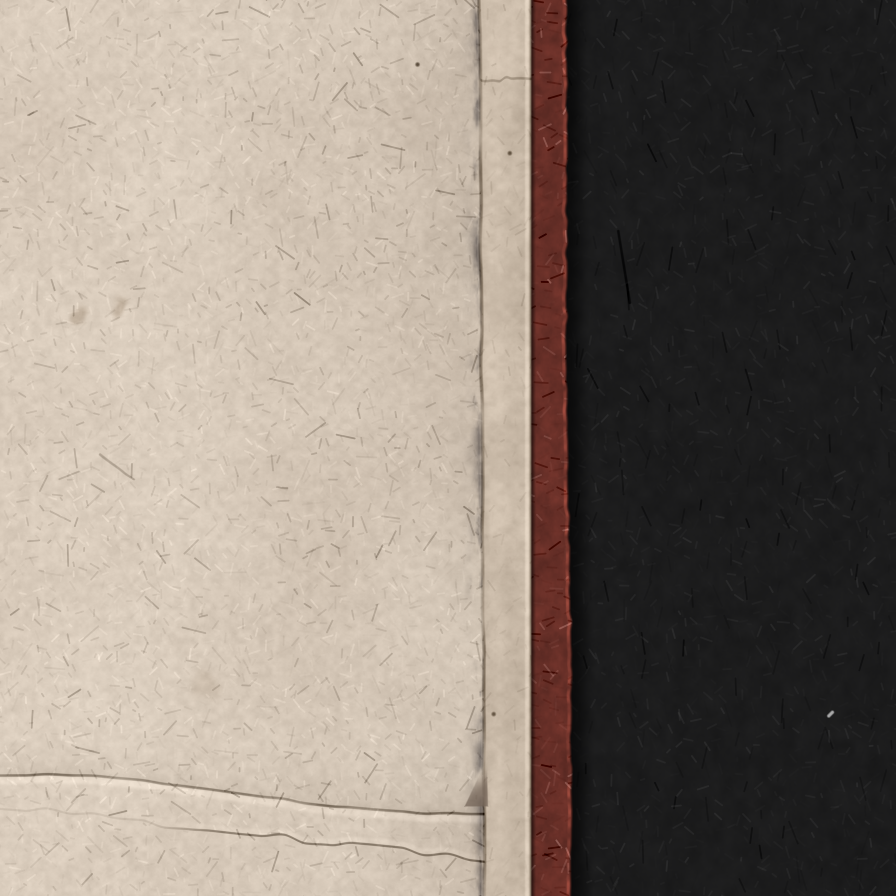
Write a Shadertoy shader that draws this texture.

```glsl
// Aged paper beside a hinge strip, a red cloth edge and a black board.
// Wobbling vertical edges split the bands; value noise gives mottling,
// scattered short segments give fibres, and curves give the creases.
#define HINGE_X 0.535
#define STRIP_END 0.593
#define CLOTH_END 0.633
#define PAPER vec3(0.832, 0.778, 0.715)
#define STRIP vec3(0.775, 0.715, 0.645)
#define CLOTH vec3(0.405, 0.185, 0.155)
#define BOARD vec3(0.108, 0.108, 0.110)
#define FIBRE 0.11
#define GRAIN 0.09

float hash(vec2 p) {
    return fract(sin(dot(p, vec2(127.1, 311.7))) * 43758.5453);
}

float noise(vec2 p) {
    vec2 i = floor(p), f = fract(p);
    f = f * f * (3.0 - 2.0 * f);
    return mix(mix(hash(i), hash(i + vec2(1, 0)), f.x),
               mix(hash(i + vec2(0, 1)), hash(i + 1.0), f.x), f.y);
}

float fbm(vec2 p) {
    float sum = 0.0, amp = 0.53;
    for (int i = 0; i < 4; i++) {
        sum += amp * noise(p);
        p = p * 2.03 + 17.3;
        amp *= 0.5;
    }
    return sum;
}

float segment(vec2 p, vec2 a, vec2 b) {
    vec2 d = b - a;
    return length(p - a - d * clamp(dot(p - a, d) / dot(d, d), 0.0, 1.0));
}

// Soft line or dot, never thinner than a pixel.
float stroke(float dist, float width) {
    float w = max(width, 0.6 / iResolution.y);
    return 1.0 - smoothstep(0.3 * w, 1.7 * w, abs(dist));
}

float edge(float at, float x) {
    float w = max(0.0012, 0.8 / iResolution.y);
    return smoothstep(at - w, at + w, x);
}

// One short segment per cell, of random place, angle and strength.
float fibres(vec2 p, float cells, float angle, float spread) {
    vec2 q = p * cells;
    float sum = 0.0;
    for (int k = 0; k < 9; k++) {
        vec2 c = floor(q) + vec2(k % 3 - 1, k / 3 - 1);
        float r = hash(c + 5.7), a = angle + spread * (hash(c + 21.3) - 0.5);
        vec2 mid = c + vec2(hash(c + 1.9), hash(c + 8.4));
        vec2 arm = vec2(cos(a), sin(a)) * (0.12 + 0.36 * hash(c + 3.1));
        sum += r * r * r * stroke(segment(q, mid - arm, mid + arm) / cells, 0.001);
    }
    return sum;
}

vec3 paperSheet(vec2 p, float hinge) {
    vec3 col = PAPER + 0.022 * (1.0 - smoothstep(0.0, 0.5, p.x));
    col -= vec3(0.07, 0.078, 0.08) * (fbm(p * 6.0 + 3.0) - 0.42);
    col -= 0.05 * smoothstep(0.4, 0.54, p.x) * noise(p * vec2(9, 14));
    col += GRAIN * (fbm(p * 130.0) - 0.5) + 0.06 * fibres(p + 9.0, 75.0, 0.4, 5.0);
    col -= FIBRE * (0.5 + noise(p * 15.0))
        * (fibres(p, 85.0, 0.4, 4.0) + 1.6 * fibres(p + 4.0, 36.0, 0.5, 3.0));

    // Stains, scratch and speck.
    vec2 w = p + 0.012 * vec2(noise(p * 70.0), noise(p * 70.0 + 9.0)) - 0.006;
    float stain = 0.45 * (1.0 - smoothstep(0.005, 0.022, length(w - vec2(0.23, 0.235))));
    for (float i = 0.0; i < 2.0; i++)
        stain += 1.0 - smoothstep(0.004, 0.014, length(w - vec2(0.088, 0.647) - i * vec2(0.043, 0.01)));
    col -= vec3(0.10, 0.11, 0.12) * stain;
    col -= 0.16 * stroke(segment(mix(p, w, 0.4), vec2(0.112, 0.492), vec2(0.148, 0.466)), 0.0013);
    col -= 0.45 * stroke(length(p - vec2(0.466, 0.928)), 0.0022);

    // Two creases with pale folds beside them.
    float jitter = 0.004 * (noise(vec2(p.x * 38.0, 2)) - 0.5);
    float upper = p.y - mix(0.135, 0.092, smoothstep(0.05, 0.5, p.x)) - 0.5 * jitter;
    float lower = p.y - 0.1 + 0.11 * p.x - 2.0 * jitter;
    float fade = mix(0.2, 1.0, smoothstep(0.16, 0.26, p.x));
    col -= 0.32 * stroke(upper, 0.0014) * (0.65 + 0.5 * noise(p * 30.0));
    col += 0.055 * stroke(upper + 0.0055, 0.004);
    col -= 0.045 * exp(-max(upper, 0.0) * 60.0) * edge(0.0, upper);
    col += fade * (0.035 * stroke(lower - 0.004, 0.003) - 0.3 * stroke(lower, 0.0012));

    // Grey dust left of the hinge.
    float dust = exp(-abs(hinge - p.x - 0.004) * 170.0);
    return col - vec3(0.33, 0.31, 0.27) * dust * smoothstep(0.35, 0.75, fbm(p * vec2(75, 32)));
}

vec3 hingeStrip(vec2 p, float hinge) {
    vec3 col = STRIP - 0.08 * (fbm(p * vec2(32, 14)) - 0.5);
    col += 0.05 * stroke(p.x - hinge - 0.014, 0.01) * noise(p * vec2(9, 18));
    col += GRAIN * (fbm(p * 120.0) - 0.5) - 0.07 * fibres(p, 70.0, 1.3, 2.0);
    float tear = p.y - 0.909 - 0.008 * noise(p.xx * 70.0);
    col += 0.025 * smoothstep(0.0, 0.01, tear) - 0.16 * stroke(tear, 0.0014);
    col -= 0.38 * stroke(min(length(p - vec2(0.569, 0.829)), length(p - vec2(0.551, 0.203))), 0.0022);
    col += 0.08 * stroke(p.x - STRIP_END + 0.005, 0.002);
    return col - 0.29 * smoothstep(STRIP_END - 0.003, STRIP_END, p.x);
}

vec3 clothEdge(vec2 p, float end) {
    vec3 col = CLOTH * (0.82 + 0.36 * fbm(p * vec2(95, 70)));
    col += 0.19 * fibres(p + 3.0, 60.0, 0.8, 4.0) - 0.2 * fibres(p, 62.0, 0.1, 1.2);
    col *= mix(0.48, 1.0, smoothstep(STRIP_END, STRIP_END + 0.006, p.x));
    col += vec3(0.2, 0.1, 0.08) * noise(vec2(p.y * 150.0, 4)) * stroke(p.x - end + 0.0035, 0.0016);
    return col * mix(1.0, 0.55, smoothstep(end - 0.0025, end, p.x));
}

vec3 blackBoard(vec2 p, float end) {
    vec3 col = BOARD + 0.035 * (fbm(p * vec2(75, 60)) - 0.5);
    col += 0.055 * fibres(p, 75.0, 0.7, 4.0) - 0.065 * fibres(p + 6.0, 34.0, 1.65, 0.9);
    col -= 0.075 * stroke(segment(p, vec2(0.69, 0.742), vec2(0.703, 0.662)), 0.0014);
    col += 0.55 * stroke(segment(p, vec2(0.925, 0.201), vec2(0.929, 0.205)), 0.0018);
    return col * mix(0.4, 1.0, smoothstep(0.0, 0.028, p.x - end));
}

void mainImage(out vec4 fragColor, in vec2 fragCoord) {
    vec2 p = fragCoord / iResolution.xy;
    float hinge = HINGE_X + 0.006 * (1.0 - p.y) + 0.002 * (noise(vec2(p.y * 22.0, 1)) - 0.5);
    float end = CLOTH_END + 0.005 * (1.0 - smoothstep(0.25, 0.6, p.y));
    end += 0.0025 * (noise(vec2(p.y * 85.0, 7)) - 0.5);
    vec3 col = mix(paperSheet(p, hinge), hingeStrip(p, hinge), edge(hinge, p.x));
    col -= 0.24 * stroke(p.x - hinge, 0.0018) * (0.45 + 0.8 * noise(p.yy * 26.0));
    // Dark notch at the end of the upper crease.
    vec2 n = p - vec2(hinge, 0.1);
    float notch = edge(0.0, min(n.y, min(0.004 - n.x, n.x + 0.022 - 0.5 * n.y)));
    notch *= 1.0 - smoothstep(0.018, 0.044, n.y - 0.9 * n.x);
    col = mix(col, vec3(0.45, 0.39, 0.34), 0.75 * notch);
    col = mix(col, clothEdge(p, end), edge(STRIP_END, p.x));
    col = mix(col, blackBoard(p, end), edge(end, p.x));
    fragColor = vec4(clamp(col, 0.0, 1.0), 1.0);
}
```
